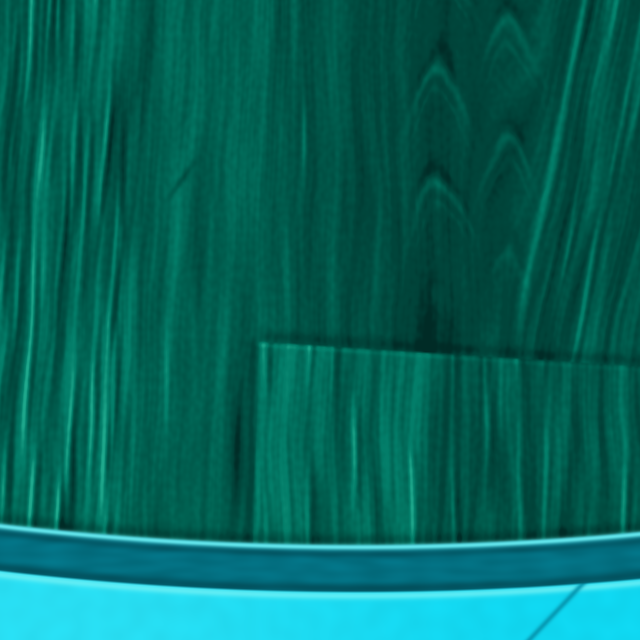
Write a WebGL 2 fragment shader that draws this texture.

```glsl
#version 300 es
precision highp float;
// Green stained wood boards above a curved teal rim and a cyan surface.
// Grain is stretched gradient noise along sheared fibres; arches, joints
// and the rim are distance bands shaded along one dark-to-light ramp.
#define RIM_TOP 0.148
#define RIM_LOW 0.075
#define RIM_BEND 0.105
#define SOFT 0.0025
#define GRAIN 0.85
#define ARCH_STEP 0.18
#define LEFT_STREAKS 10
#define PLANK_STREAKS 13

uniform vec2 u_resolution;
out vec4 fragColor;

const vec3 WOOD_DEEP = vec3(0.0, 0.17, 0.15);
const vec3 WOOD_DARK = vec3(0.0, 0.27, 0.23);
const vec3 WOOD_MID = vec3(0.0, 0.37, 0.31);
const vec3 WOOD_LIGHT = vec3(0.01, 0.49, 0.41);
const vec3 WOOD_GLINT = vec3(0.12, 0.66, 0.55);
const vec3 RIM = vec3(0.01, 0.44, 0.51);
const vec3 CYAN = vec3(0.06, 0.84, 0.94);
const vec3 PALE = vec3(0.42, 0.94, 0.96);

float hash(vec2 p) {
  vec3 q = fract(p.xyx * vec3(0.1031, 0.103, 0.0973));
  q += dot(q, q.yzx + 33.33);
  return fract((q.x + q.y) * q.z);
}

float corner(vec2 cell, vec2 d) {
  float a = 6.2832 * hash(cell);
  return dot(vec2(cos(a), sin(a)), d);
}

float gradNoise(vec2 p) {
  vec2 i = floor(p), f = fract(p);
  vec2 u = f * f * f * (f * (f * 6.0 - 15.0) + 10.0);
  vec2 e = vec2(0.0, 1.0);
  return mix(mix(corner(i, f), corner(i + e.yx, f - e.yx), u.x),
             mix(corner(i + e.xy, f - e.xy), corner(i + e.yy, f - e.yy), u.x), u.y);
}

// Soft bell: one at zero, falling with width w
float bell(float d, float w) { return exp(-d * d / (w * w)); }
float spot(vec2 p, vec2 c, vec2 size) {
  vec2 d = (p - c) / size;
  return exp(-dot(d, d));
}

// Long vertical fibres at three scales
float fibres(vec2 p) {
  p.x += 0.012 * gradNoise(p * vec2(7.0, 5.0));
  return gradNoise(p * vec2(28.0, 1.8) + 40.0) + 0.75 * gradNoise(p * vec2(62.0, 3.5) + 90.0)
       + 0.5 * gradNoise(p * vec2(125.0, 8.0) + 160.0);
}

// Row of thin bright streaks, each broken along its length
float streaks(vec2 p, float start, float gap, int count) {
  float sum = 0.0;
  for (int i = 0; i < count; i++) {
    float k = float(i), h = hash(vec2(k, start * 100.0));
    float x = start + gap * (k + 0.7 * h) + 0.008 * gradNoise(vec2(k * 3.7, p.y * 5.0));
    float lit = smoothstep(-0.2, 0.4, gradNoise(vec2(k * 5.3 + 9.0, p.y * 5.0 + h)));
    sum += lit * (bell(p.x - x, 0.004) - 0.7 * bell(p.x - x - 0.009, 0.005));
  }
  return sum;
}

// Stacked pointed arches of the heartwood around one centre line
float arches(vec2 p, vec2 crest, float spread) {
  float d = p.x - crest.x + 0.02 * gradNoise(p * 9.0);
  float h = p.y - crest.y + 2.6 * (sqrt(d * d + 0.0004) - 0.02);
  h += 0.012 * gradNoise(p * vec2(24.0, 14.0));
  float q = (fract(h / ARCH_STEP + 0.5) - 0.5) * ARCH_STEP;
  float lines = bell(q, 0.013) + 0.45 * bell(q + 0.035, 0.008) - 0.5 * bell(q - 0.03, 0.016);
  return lines * bell(d, spread) * smoothstep(0.47, 0.72, p.y);
}

float upperShade(vec2 p) {
  float right = smoothstep(0.38, 0.5, p.x);
  float lean = mix(0.055, 0.2 * smoothstep(0.72, 0.86, p.x), right);
  vec2 g = vec2(p.x - lean * (p.y - 0.44), p.y);
  float calm = mix(1.0, 0.5, smoothstep(0.17, 0.28, p.x));
  calm = mix(calm, 0.85, smoothstep(0.78, 0.86, p.x));
  float s = mix(0.53, 0.24, right) + GRAIN * calm * fibres(g);
  s -= 0.3 * bell(p.x - 0.71, 0.13) * smoothstep(0.38, 0.5, p.y);
  s += 0.9 * streaks(g, -0.01, 0.021, LEFT_STREAKS);
  s += 0.5 * streaks(g, 0.82, 0.03, 6) * right;
  // Heartwood arches and the long bright fibre beside them
  s += right * (0.65 * arches(p, vec2(0.685, 0.895), 0.042)
              + 0.55 * arches(p, vec2(0.795, 0.965), 0.036));
  s += right * 0.8 * bell(g.x - 0.802, 0.006) * smoothstep(0.42, 0.6, p.y);
  // Knot, dark splits and isolated pale fibres
  vec2 k = p - vec2(0.285, 0.72);
  s -= 0.55 * spot(vec2(k.x - 0.7 * k.y, k.y), vec2(0.0), vec2(0.006, 0.025));
  s -= 0.35 * spot(p, vec2(0.31, 0.6), vec2(0.01, 0.13));
  s -= 0.7 * spot(p, vec2(0.37, 0.3), vec2(0.009, 0.08));
  s -= 0.4 * spot(p, vec2(0.685, 0.48), vec2(0.045, 0.05));
  s += 0.55 * spot(p, vec2(0.475, 0.78), vec2(0.004, 0.06));
  s += 0.5 * spot(p, vec2(0.26, 0.4), vec2(0.004, 0.08));
  return s;
}

float plankShade(vec2 p) {
  float s = mix(0.72, 0.3, smoothstep(0.56, 0.8, p.x)) + 0.16 * smoothstep(0.84, 0.95, p.x);
  s += 0.8 * GRAIN * fibres(p + vec2(3.1, 0.0)) + 0.65 * streaks(p, 0.41, 0.046, PLANK_STREAKS);
  s -= 0.35 * spot(p, vec2(0.78, 0.25), vec2(0.04, 0.09));
  return s - 0.3 * spot(p, vec2(0.675, 0.34), vec2(0.02, 0.1));
}

vec3 woodRamp(float s) {
  vec3 c = mix(WOOD_DEEP, WOOD_DARK, smoothstep(-0.6, 0.0, s));
  c = mix(c, WOOD_MID, clamp(s * 2.0, 0.0, 1.0));
  c = mix(c, WOOD_LIGHT, clamp(s * 2.0 - 1.0, 0.0, 1.0));
  return mix(c, WOOD_GLINT, smoothstep(1.0, 1.8, s));
}

void main() {
  vec2 p = gl_FragCoord.xy / u_resolution;
  float aa = max(SOFT, 1.0 / u_resolution.y);

  // Boards, with a lit lip and a shadow at the joint
  float top = 0.466 - 0.065 * (p.x - 0.404) - p.y;
  float side = p.x - 0.395 - 0.03 * (p.y - 0.17);
  float plank = smoothstep(-aa, aa, top) * smoothstep(-aa, aa, side);
  float s = mix(upperShade(p), plankShade(p), plank);
  float along = smoothstep(-0.01, 0.01, side), below = smoothstep(-0.01, 0.01, top);
  s += along * (0.4 * bell(top - 0.005, 0.004) * (1.3 - p.x) - 0.4 * bell(top + 0.009, 0.01));
  s += below * (0.3 * bell(side - 0.007, 0.004) - 0.45 * bell(side + 0.007, 0.008));
  s += 0.16 * gradNoise(p * vec2(110.0, 85.0));

  // Rim and the surface below it
  float bow = RIM_BEND * (p.x - 0.56) * (p.x - 0.56);
  float rim = p.y - RIM_TOP - bow, low = p.y - RIM_LOW - bow;
  vec3 color = woodRamp(s - 0.45 * bell(rim - 0.008, 0.01));
  vec3 band = RIM * (1.0 + 0.12 * gradNoise(p * vec2(18.0, 70.0)));
  band *= 1.0 - 0.25 * bell(low - 0.006, 0.008) - 0.2 * bell(rim + 0.014, 0.006);
  color = mix(color, band, smoothstep(aa, -aa, rim));
  color = mix(color, PALE, 0.9 * bell(rim + 0.003, 0.0045));
  vec3 floorTone = mix(CYAN, vec3(0.16, 0.87, 0.95), smoothstep(0.9, 0.1, p.x));
  floorTone *= 1.0 + 0.03 * gradNoise(p * 30.0);
  floorTone = mix(floorTone, PALE, 0.8 * bell(low + 0.006, 0.006));
  float crack = (p.x - 0.827 - 0.95 * p.y) * 0.725;
  floorTone = mix(floorTone, vec3(0.02, 0.58, 0.68), 0.85 * bell(crack, 0.0045));
  color = mix(color, floorTone, smoothstep(aa, -aa, low));
  fragColor = vec4(color, 1.0);
}
```
